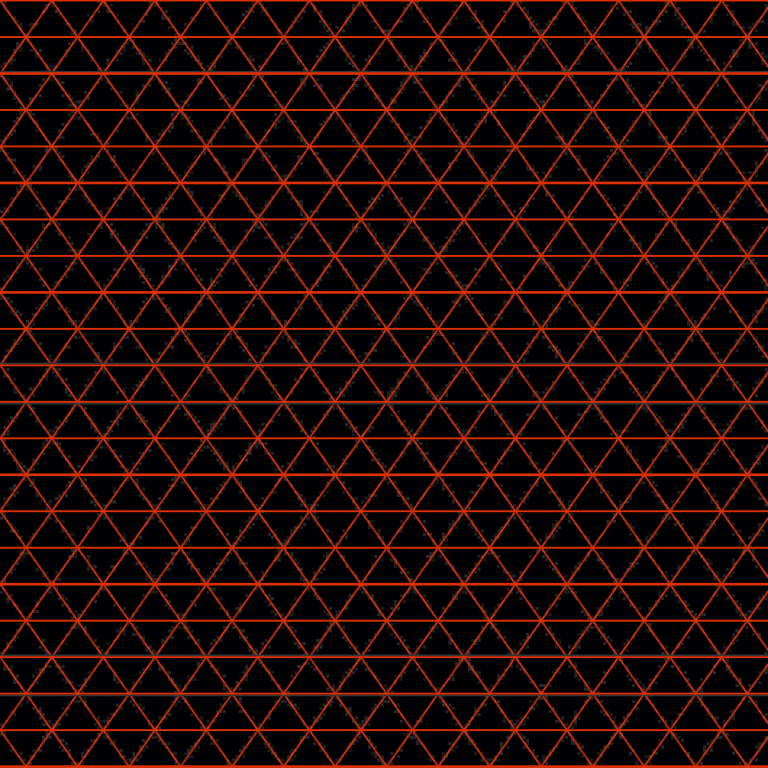
Give the GLSL for this pattern, as a three.js fragment shader.

```glsl
// Triangular lattice of thin orange-red lines on black.
// Three families of parallel lines are measured by distance; small grey
// flecks cling to the diagonals and line weight drifts from row to row.

varying vec2 vUv;

const vec2 CELL = vec2(0.06708, 0.0475);     // triangle base and height
const vec2 TOP_VERTEX = vec2(0.0004, 0.9993);
const float ROW_WIDTH = 0.0025;
const float HEAVY_ROW_WIDTH = 0.0035;
const float DIAGONAL_WIDTH = 0.0026;
const float ROW_DRIFT = 0.37;                // phase step of the row weight
const float FLECK_SIZE = 0.0042;
const float FLECK_REACH = 0.0052;
const float FLECK_DENSITY = 0.33;
const float EDGE_OFFSET = 0.0025;            // grey edge beside some rows
const float EDGE_WIDTH = 0.0019;

const vec3 GROUND = vec3(0.004, 0.0, 0.006);
const vec3 ROW_COLOR = vec3(0.86, 0.19, 0.015);
const vec3 DIAGONAL_COLOR = vec3(0.79, 0.19, 0.04);
const vec3 GREY = vec3(0.13, 0.145, 0.15);

float hash(vec2 p) {
  vec3 q = fract(vec3(p.xyx) * 0.1031);
  q += dot(q, q.yzx + 33.33);
  return fract((q.x + q.y) * q.z);
}

// Distance to the nearest integer
float toInteger(float x) {
  return abs(fract(x + 0.5) - 0.5);
}

// Lattice coordinates, with rows counted downward from the top
vec2 lattice(vec2 p) {
  return vec2(p.x - TOP_VERTEX.x, TOP_VERTEX.y - p.y) / CELL;
}

float diagonalDistance(vec2 p) {
  vec2 q = lattice(p);
  float spacing = CELL.x * CELL.y / length(vec2(0.5 * CELL.x, CELL.y));
  float nearest = min(toInteger(q.x - 0.5 * q.y), toInteger(q.x + 0.5 * q.y));
  return nearest * spacing;
}

float stroke(float dist, float width, float pixel) {
  return clamp((0.5 * width - dist) / pixel + 0.5, 0.0, 1.0);
}

void main() {
  float pixel = max(fwidth(vUv.x), fwidth(vUv.y));
  vec3 color = GROUND;

  // Square flecks whose centres lie close to a diagonal
  vec2 block = floor(vUv / FLECK_SIZE);
  vec2 center = (block + 0.5) * FLECK_SIZE;
  vec2 fromCenter = abs(vUv - center);
  float fleck = stroke(max(fromCenter.x, fromCenter.y), FLECK_SIZE, pixel);
  fleck *= step(diagonalDistance(center), FLECK_REACH);
  fleck *= step(hash(block), FLECK_DENSITY);
  float fleckTone = mix(0.6, 1.25, hash(block + 71.0));
  color = mix(color, GREY * fleckTone, fleck);

  // Diagonals, slightly uneven along their length
  float wear = mix(0.78, 1.08, hash(block + 19.0));
  float diagonal = stroke(diagonalDistance(vUv), DIAGONAL_WIDTH, pixel);
  color = mix(color, DIAGONAL_COLOR * wear, diagonal);

  // Weight and grey edge of the nearest row follow a slow phase
  float y = lattice(vUv).y;
  float row = floor(y + 0.5);
  float below = (y - row) * CELL.y;
  float phase = fract(row * ROW_DRIFT);
  float edgeAbove = step(0.63, phase) * step(phase, 0.76);
  float edgeBelow = step(0.02, phase) * step(phase, 0.09);
  float edge = max(edgeAbove * stroke(abs(below + EDGE_OFFSET), EDGE_WIDTH, pixel),
                   edgeBelow * stroke(abs(below - EDGE_OFFSET), EDGE_WIDTH, pixel));
  color = mix(color, GREY * 1.5, edge);

  // Horizontal lines
  float rowWidth = mix(ROW_WIDTH, HEAVY_ROW_WIDTH, step(0.72, phase));
  color = mix(color, ROW_COLOR, stroke(abs(below), rowWidth, pixel));

  gl_FragColor = vec4(color, 1.0);
}
```
